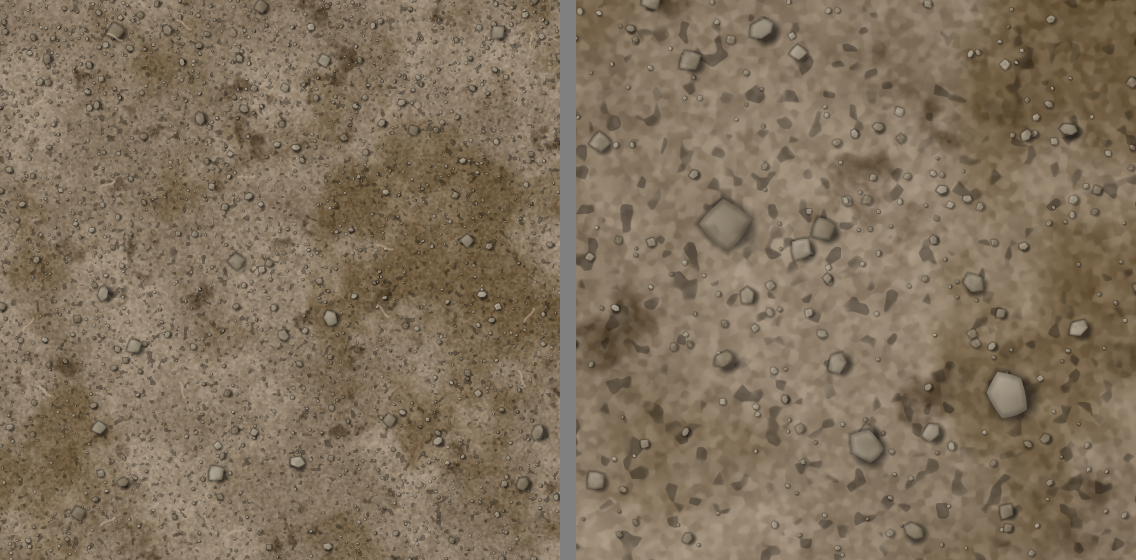
Left: the whole. Right: its middle third, enlarged.
Reproduce this texture procedurally as a WebGL 1 fragment shader.

```glsl
precision highp float;
uniform vec2 u_resolution;

const float TAU = 6.2831853;

vec3 hash3(vec2 p) {
  vec3 q = fract(p.xyx * vec3(0.1031, 0.1030, 0.0973));
  q += dot(q, q.yxz + 33.33);
  return fract((q.xxy + q.yzz) * q.zyx);
}

// Cellular noise: random tones blended around jittered points
float cellNoise(vec2 p) {
  vec2 cell = floor(p);
  float sum = 0.0, total = 0.0;
  for (int j = -1; j <= 1; j++)
    for (int i = -1; i <= 1; i++) {
      vec2 id = cell + vec2(float(i), float(j));
      vec3 rnd = hash3(id + 71.0);
      vec2 d = p - id - rnd.xy;
      float weight = exp(-6.0 * dot(d, d));
      sum += weight * rnd.z;
      total += weight;
    }
  return sum / total;
}

float fbm(vec2 p) {
  float sum = 0.0, amp = 0.5;
  for (int i = 0; i < 5; i++) {
    sum += amp * cellNoise(p);
    p = mat2(1.6, 1.2, -1.2, 1.6) * p + 17.3;
    amp *= 0.55;
  }
  return sum / 1.055;
}

// Layered sines gather the gravel in clumps, thicker toward the top left
float gravelDensity(vec2 p) {
  float waves = sin(p.x * 17.0 + 2.0 * sin(p.y * 11.0)) + sin(p.y * 23.0 - p.x * 9.0 + 1.0)
              + sin(p.x * 41.0 + p.y * 33.0);
  return 0.75 + 0.2 * waves + 0.9 * smoothstep(0.55, 1.0, p.y) * (1.15 - 0.7 * p.x);
}

// One grid of faceted pebbles, lit from the upper left
vec3 addPebbles(vec3 col, vec2 uv, float cells, float chance, vec2 radii, float relief) {
  vec2 p = uv * cells, cell = floor(p);
  float soft = 0.7 * cells / u_resolution.y;
  for (int j = -1; j <= 1; j++)
    for (int i = -1; i <= 1; i++) {
      vec2 id = cell + vec2(float(i), float(j));
      vec3 rnd = hash3(id + cells * 3.7), look = hash3(id + cells * 9.1 + 40.0);
      vec2 center = id + rnd.xy, d = p - center;
      float radius = mix(radii.x, radii.y, look.x * look.x);
      if (length(d) > 2.0 * radius + soft) continue;
      if (rnd.z > chance * gravelDensity(center / cells)) continue;

      float turn = look.y * TAU, c = cos(turn), s = sin(turn);
      vec2 q = mat2(c, s, -s, c) * d * vec2(1.0, 1.0 + 0.6 * look.z);
      float sector = TAU / (4.0 + floor(look.z * 3.0));
      float angle = atan(q.y, q.x);
      float facet = cos((fract(angle / sector) - 0.5) * sector);
      float dist = length(q) * mix(1.0, facet, 0.75) - radius * (0.9 + 0.12 * sin(angle + turn));

      float shadowDist = length(d - radius * vec2(0.32, -0.22)) - radius * 0.85;
      float shadow = 1.0 - smoothstep(-0.25 * radius, 0.4 * radius + soft, shadowDist);
      float rim = 1.0 - smoothstep(0.0, 0.25 * radius + soft, dist);
      col *= 1.0 - relief * max(shadow, 0.6 * rim);

      float light = dot(d / radius, vec2(-0.8, 0.6));
      vec3 stone = mix(vec3(0.50, 0.45, 0.37), vec3(0.66, 0.62, 0.55), rnd.x);
      stone += 0.07 * light + 0.10 * (cellNoise(p * 8.0) - 0.5);
      stone *= 1.0 - 0.22 * smoothstep(-0.3 * radius, 0.0, dist);
      col = mix(col, stone, 0.92 * (1.0 - smoothstep(-soft, soft, dist)));
    }
  return col;
}

// Sparse pale straws
float straws(vec2 uv) {
  vec2 p = uv * 8.0, id = floor(p);
  vec3 rnd = hash3(id + 211.0);
  float angle = rnd.x * TAU;
  vec2 axis = vec2(cos(angle), sin(angle)), d = p - id - 0.35 - 0.3 * rnd.xy;
  float along = dot(d, axis);
  float across = dot(d, vec2(-axis.y, axis.x)) + 0.03 * sin(along * 18.0);
  float dist = length(vec2(max(abs(along) - 0.11, 0.0), across));
  return step(rnd.z, 0.2) * (1.0 - smoothstep(0.003, 0.012 + 8.0 / u_resolution.y, dist));
}

void main() {
  vec2 uv = gl_FragCoord.xy / u_resolution.y;

  // Dry soil with broad and fine mottling
  float broad = fbm(uv * 7.0 + 5.0);
  vec3 col = mix(vec3(0.51, 0.445, 0.365), vec3(0.62, 0.555, 0.475), smoothstep(0.2, 0.75, broad));

  // Damp brown stains, heaviest on the right
  vec2 right = (uv - vec2(0.84, 0.58)) / vec2(0.22, 0.27);
  vec2 top = (uv - vec2(0.62, 0.90)) / vec2(0.32, 0.16);
  float region = 0.27 * exp(-dot(right, right)) + 0.15 * exp(-dot(top, top));
  float stain = fbm(uv * 6.0 + 31.0) + region;
  col = mix(col, vec3(0.41, 0.335, 0.225), 0.85 * smoothstep(0.55, 0.88, stain));
  float pit = fbm(uv * 17.0 + 63.0) + 0.25 * region;
  col = mix(col, vec3(0.29, 0.23, 0.15), 0.7 * smoothstep(0.66, 0.84, pit));

  // Sandy grain and dark specks
  float grain = cellNoise(uv * 240.0), grit = cellNoise(uv * 110.0 + 9.0);
  col += 0.11 * (grain - 0.5) + 0.06 * (grit - 0.5);
  col *= 1.0 - 0.3 * smoothstep(0.76, 0.92, cellNoise(uv * 150.0 + 50.0));

  // Gravel from crumbs to stones
  col = addPebbles(col, uv, 95.0, 0.26, vec2(0.11, 0.30), 0.35);
  col = addPebbles(col, uv, 36.0, 0.30, vec2(0.10, 0.25), 0.5);
  col = addPebbles(col, uv, 15.0, 0.25, vec2(0.10, 0.23), 0.55);
  col = mix(col, vec3(0.74, 0.66, 0.56), 0.6 * straws(uv));

  gl_FragColor = vec4(col, 1.0);
}
```
